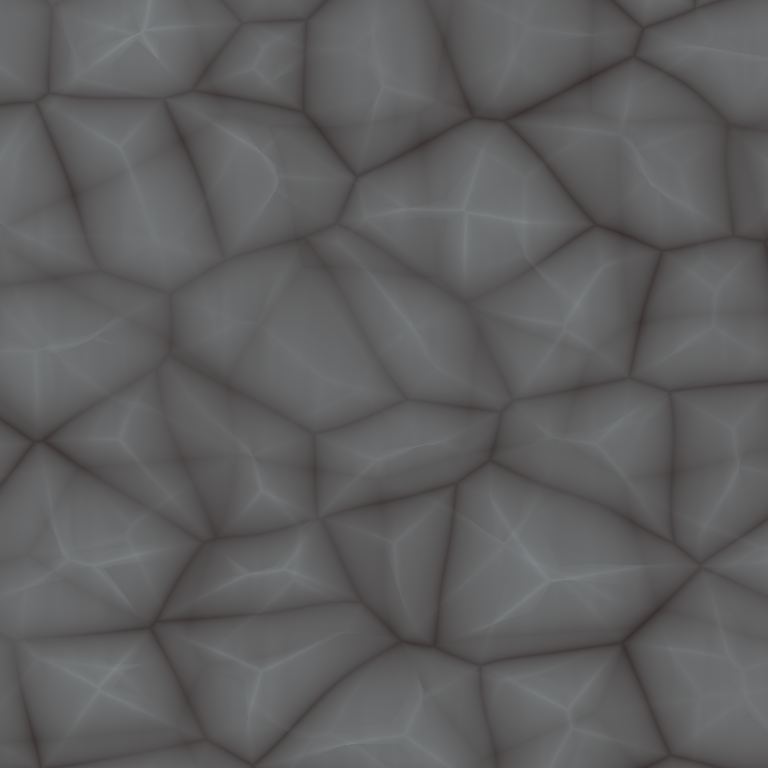
Write a Shadertoy shader that draws this texture.

```glsl
// Dark grey rock wall: faceted stones packed together with soft shadowed creases.
// Two weighted Voronoi layers give the stones and their facets; the lines midway
// between borders become pale ridges, and stretched noise adds vertical streaks.

#define STONE_GRID vec2(4.5, 6.0)
#define FACET_GRID vec2(3.7, 4.9)
#define SIZE_SPREAD 0.32
#define WARP 0.10
#define BASE_GREY 0.428
#define SHADOW_DEPTH 0.125
#define CRACK_DEPTH 0.045
#define FACET_DEPTH 0.05
#define RIDGE_LIGHT 0.055
#define STREAK_LIGHT 0.022
#define DARK_ROCK vec3(0.27, 0.25, 0.25)
#define PALE_ROCK vec3(0.44, 0.45, 0.455)

float hash(vec2 p) {
    return fract(sin(dot(p, vec2(127.1, 311.7))) * 43758.5453);
}

float noise(vec2 p) {
    vec2 cell = floor(p), f = fract(p);
    f = f * f * (3.0 - 2.0 * f);
    return mix(mix(hash(cell), hash(cell + vec2(1, 0)), f.x),
               mix(hash(cell + vec2(0, 1)), hash(cell + vec2(1, 1)), f.x), f.y);
}

// Seed point of a grid cell (xy) and its weight (z); heavy seeds make big stones.
vec3 seedOf(vec2 cell) {
    vec2 jitter = vec2(hash(cell + 3.7), hash(cell + 41.3));
    return vec3(cell + 0.06 + 0.88 * jitter, SIZE_SPREAD * hash(cell + 17.9));
}

// Returns distance to the border (x), ridge brightness (y) and stone random (z).
vec3 stones(vec2 p) {
    vec2 home = floor(p), ownerCell = home;
    vec3 owner = vec3(0.0);
    float best = 1e5;
    for (int j = -2; j <= 2; j++)
    for (int i = -2; i <= 2; i++) {
        vec2 cell = home + vec2(i, j);
        vec3 seed = seedOf(cell);
        vec2 d = seed.xy - p;
        float power = dot(d, d) - seed.z;
        if (power < best) { best = power; owner = seed; ownerCell = cell; }
    }

    // Keep the two nearest borders together with their directions.
    float near = 1e5, next = 1e5;
    vec2 nearDir = vec2(1, 0), nextDir = vec2(0, 1);
    for (int j = -2; j <= 2; j++)
    for (int i = -2; i <= 2; i++) {
        vec2 cell = home + vec2(i, j);
        if (cell == ownerCell) continue;
        vec3 seed = seedOf(cell);
        vec2 d = seed.xy - p, across = seed.xy - owner.xy;
        float span = max(length(across), 0.001);
        float border = (dot(d, d) - seed.z - best) / (2.0 * span);
        vec2 dir = across / span;
        if (border < near) {
            next = near; nextDir = nearDir;
            near = border; nearDir = dir;
        } else if (border < next) {
            next = border; nextDir = dir;
        }
    }

    // The ridge is the bisector of both borders; sharper folds shine more.
    float fold = length(nextDir - nearDir);
    float away = (next - near) / max(fold, 0.05);
    float line = 0.65 * exp(-away / 0.018) + 0.45 * exp(-away / 0.11);
    float ridge = line * smoothstep(0.2, 1.3, fold) * smoothstep(0.06, 0.38, near);
    return vec3(near, ridge, hash(ownerCell + 71.1));
}

void mainImage(out vec4 fragColor, in vec2 fragCoord) {
    vec2 uv = fragCoord / iResolution.y;

    // Bend the borders a little so the stones look worn.
    vec2 bend = vec2(noise(uv * 9.0), noise(uv * 9.0 + 31.0)) - 0.5;
    vec3 stone = stones(uv * STONE_GRID + WARP * bend + 7.0);
    vec3 facet = stones(uv * FACET_GRID + WARP * bend + 53.0);

    // Creases: wide shadow, thin crack and faint facet folds.
    float patchy = noise(uv * 5.0 + 11.0);
    float grey = BASE_GREY + 0.018 * (stone.z - 0.5) + 0.012 * (facet.z - 0.5);
    grey -= SHADOW_DEPTH * mix(0.65, 1.15, patchy) * exp(-stone.x / 0.13);
    grey -= CRACK_DEPTH * smoothstep(0.15, 0.8, patchy) * exp(-stone.x / 0.022);
    grey -= FACET_DEPTH * exp(-facet.x / 0.11);

    // Ridges fade in and out across the wall.
    float shine = mix(0.25, 1.3, noise(uv * 6.0 + 83.0));
    grey += RIDGE_LIGHT * shine * (stone.y + 0.5 * facet.y);

    // Vertical streaks.
    float streak = 0.6 * noise(uv * vec2(48.0, 7.0)) + 0.4 * noise(uv * vec2(105.0, 13.0) + 19.0);
    grey += STREAK_LIGHT * (streak - 0.5) * smoothstep(0.0, 0.25, stone.x);

    // Shadows are warm, lit faces slightly cool.
    float lightness = (grey - 0.257) / 0.191;
    vec3 color = DARK_ROCK + (PALE_ROCK - DARK_ROCK) * lightness;
    fragColor = vec4(clamp(color, 0.0, 1.0), 1.0);
}
```
